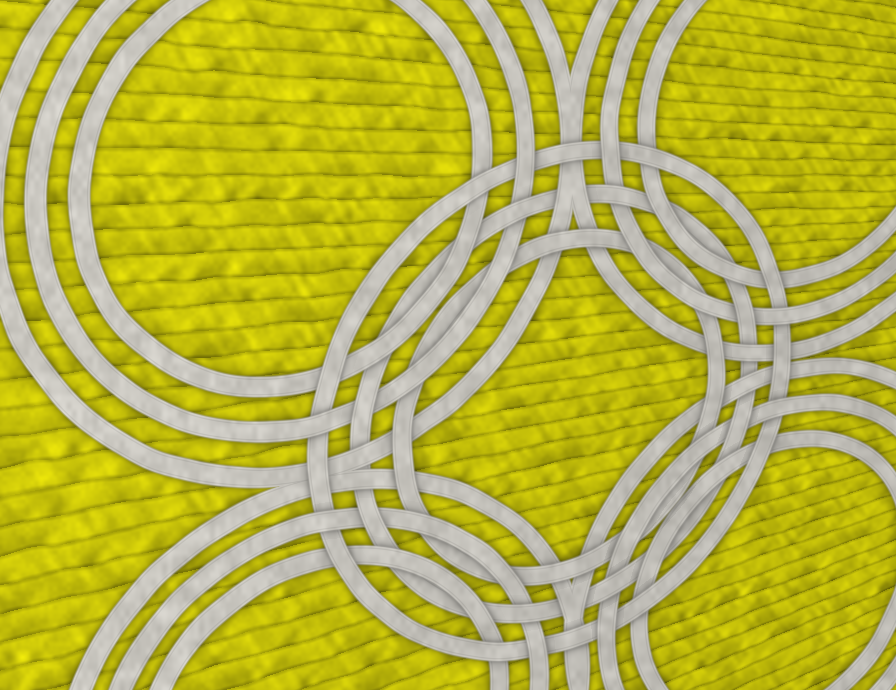
Reproduce this pattern procedurally as a WebGL 1 fragment shader.

```glsl
precision highp float;
uniform vec2 u_resolution;

float hash(vec2 p) {
  vec3 q = fract(p.xyx * vec3(0.1031, 0.103, 0.0973));
  q += dot(q, q.yzx + 33.33);
  return fract((q.x + q.y) * q.z);
}

float noise(vec2 p) {
  vec2 i = floor(p), f = fract(p);
  f = f * f * (3.0 - 2.0 * f);
  return mix(mix(hash(i), hash(i + vec2(1, 0)), f.x),
             mix(hash(i + vec2(0, 1)), hash(i + vec2(1, 1)), f.x), f.y);
}

// Three nested bands on a sheared ellipse: x = distance to band edge, y = band index
vec2 rings(vec2 p, vec2 center, vec2 extent, float shear, float inner, float drift) {
  float halfWidth = 0.0168 - 0.0038 * p.x;
  vec2 s = extent * extent;
  float det = s.x * s.y - shear * shear;
  vec2 best = vec2(9.0, 0.0);
  for (int i = 0; i < 3; i++) {
    float k = mix(1.0, inner, float(i) * 0.5);
    vec2 d = p - center - (1.0 - k) * drift * vec2(0.041, -0.025);
    vec2 v = (s.yx * d - shear * d.yx) / det;
    float r = sqrt(max(dot(d, v), 1e-6));
    float edge = abs(r - k) * r / max(length(v), 1e-4) - halfWidth;
    if (edge < best.x) best = vec2(edge, float(i));
  }
  return best;
}

vec2 nearer(vec2 a, vec2 b) {
  return a.x < b.x ? a : b;
}

// Yellow cloth stitched in converging rows, puckered along each seam
vec3 quilt(vec2 p) {
  float row = (0.746 - p.y) / (0.0424 - 0.0157 * p.x);
  row += 0.16 * (noise(p * vec2(22.0, 30.0)) - 0.5);
  float f = fract(row), id = floor(row);
  float along = p.x * (25.0 + 9.0 * p.x);
  float pucker = noise(vec2(along * 1.5 + f * 1.1, id * 7.3));
  float fold = noise(vec2(along * 2.6 - f * 1.6, id * 3.7 + f));
  float seam = smoothstep(0.0, 0.16, f) * (1.0 - smoothstep(0.84, 1.0, f));
  float light = 0.80 + 0.17 * seam + 0.10 * (0.5 - f);
  light += (pucker - 0.5) * 0.30 * smoothstep(0.15, 0.75, f);
  light += (fold - 0.5) * 0.16 + (noise(p * 150.0) - 0.5) * 0.06;
  return vec3(0.79, 0.77, 0.035) * light;
}

// Lays one ribbon over the cloth, with a contact shadow and stitched edges
vec3 ribbon(vec3 under, float edge, vec2 p) {
  float aa = 0.8 / u_resolution.y + 0.0008;
  under *= 1.0 - 0.3 * exp(-max(edge, 0.0) / 0.005);
  float weave = 0.07 * (noise(p * 45.0) - 0.5) + 0.07 * (noise(p * vec2(130.0, 90.0)) - 0.5);
  vec3 cloth = vec3(0.775, 0.765, 0.738) + weave;
  cloth *= 1.0 - 0.07 * smoothstep(0.0018, 0.0, abs(edge + 0.0042));
  cloth *= 1.0 - 0.12 * smoothstep(-0.002, 0.0, edge);
  return mix(under, cloth, 1.0 - smoothstep(-aa, aa, edge));
}

void main() {
  vec2 p = gl_FragCoord.xy / u_resolution.y;

  // Slight hand-sewn wobble
  vec2 q = p + 0.003 * (vec2(noise(p * 18.0), noise(p * 18.0 + 40.0)) - 0.5);

  vec2 middle = rings(q, vec2(0.797, 0.419), vec2(0.337, 0.363), 0.0273, 0.675, 1.0);
  vec2 corner = rings(q, vec2(0.407, 0.744), vec2(0.419, 0.437), 0.0187, 0.697, 0.0);
  corner = nearer(corner, rings(q, vec2(1.144, 0.847), vec2(0.314, 0.359), 0.0158, 0.69, 0.7));
  corner = nearer(corner, rings(q, vec2(1.122, 0.153), vec2(0.292, 0.317), 0.0256, 0.67, 0.0));
  corner = nearer(corner, rings(q, vec2(0.466, -0.051), vec2(0.375, 0.358), 0.0302, 0.69, 0.0));

  // Bands pass over and under by turns
  bool cornerOnTop = mod(middle.y + corner.y, 2.0) > 0.5;
  float low = cornerOnTop ? middle.x : corner.x;
  float high = cornerOnTop ? corner.x : middle.x;
  vec3 color = ribbon(ribbon(quilt(p), low, p), high, p);

  // Gentle falloff toward the lower right
  color *= 1.03 - 0.07 * smoothstep(0.3, 1.5, p.x + 0.4 * (1.0 - p.y));
  gl_FragColor = vec4(color, 1.0);
}
```
